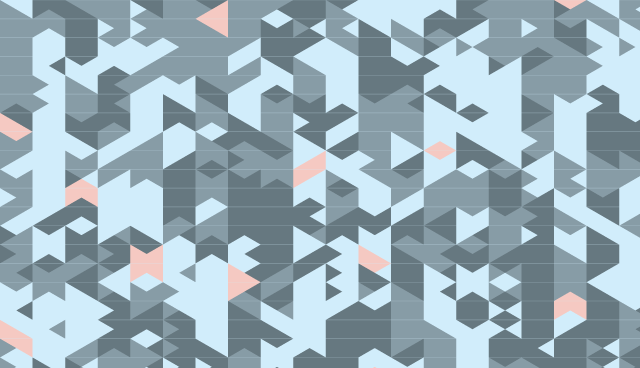
Give the GLSL for this pattern, as a WebGL 1 fragment shader.

```glsl
precision highp float;
// Isometric mosaic of rhombi and side triangles in four flat tones with faint row seams.

uniform vec2 u_resolution;

#define COLUMNS 19.64      // tiles across the canvas
#define RUN_LENGTH 4.0     // rows or columns sharing one tone
#define ACCENT_SHARE 0.045 // share of rhombi in the accent colour
#define LIGHT_SHARE 0.41
#define MID_SHARE 0.285
#define CLUMPING 0.15      // strength of broad light and dark areas
#define TEETH_SHARE 0.22   // share of column sides edged with teeth
#define SEAM_WIDTH 0.035
#define SEAM_STRENGTH 0.3
#define SAMPLES 4

const vec3 LIGHT = vec3(0.82, 0.93, 0.985);
const vec3 MID = vec3(0.53, 0.61, 0.65);
const vec3 DARK = vec3(0.40, 0.47, 0.50);
const vec3 ACCENT = vec3(0.96, 0.79, 0.76);

float hash(vec2 p, float seed) {
  return fract(sin(dot(p, vec2(12.9898, 78.233)) + seed * 37.719) * 43758.5453);
}

// Evenly spread value for one run along a strip
float runTone(float strip, float along, float seed) {
  float shift = floor(hash(vec2(strip, 3.0), seed) * RUN_LENGTH);
  vec2 run = vec2(strip, floor((along + shift) / RUN_LENGTH));
  return fract(dot(run, vec2(0.7549, 0.5698)) + 0.5 * hash(run, seed + 1.0));
}

vec3 palette(float tone, vec2 cell) {
  tone += CLUMPING * sin(cell.x * 0.43 + 1.7 * sin(cell.y * 0.21))
                   * cos(cell.y * 0.31 + 0.8);
  if (tone < LIGHT_SHARE) return LIGHT;
  return tone < LIGHT_SHARE + MID_SHARE ? MID : DARK;
}

// A rhombus follows a vertical, rising or falling run
vec3 rhombusColor(vec2 cell) {
  if (hash(cell, 5.0) < ACCENT_SHARE) return ACCENT;
  float pick = hash(cell, 7.0);
  float tone = hash(cell, 9.0);
  if (pick < 0.56) tone = runTone(cell.x, cell.y, 11.0);
  else if (pick < 0.75) tone = runTone(cell.x + cell.y, cell.x, 15.0);
  else if (pick < 0.94) tone = runTone(cell.y - cell.x, cell.x, 19.0);
  return palette(tone, cell);
}

// A side triangle joins a neighbouring rhombus or stands out as a tooth
vec3 sideColor(vec2 cell, float side) {
  float edge = cell.x * 2.0 + side;
  if (runTone(edge, cell.y, 23.0) < TEETH_SHARE)
    return palette(hash(vec2(edge, floor(cell.y / RUN_LENGTH)), 27.0), cell);
  float pick = hash(vec2(edge, cell.y), 31.0);
  if (pick > 0.92) return palette(hash(vec2(edge, cell.y), 33.0), cell);
  return rhombusColor(cell + vec2(0.0, step(0.46, pick)));
}

vec3 mosaic(vec2 p) {
  vec2 cell = floor(p);
  vec2 local = p - cell - 0.5;
  vec3 color;
  if (abs(local.x) > abs(local.y)) color = sideColor(cell, step(0.0, local.x));
  else color = rhombusColor(cell + vec2(0.0, step(0.0, local.y)));

  float seam = step(0.5 - 0.5 * SEAM_WIDTH, abs(local.y));
  return mix(color, LIGHT, seam * SEAM_STRENGTH);
}

void main() {
  // Tile height is width / sqrt(3), so the diagonals run at 30 degrees
  vec2 scale = vec2(1.0, sqrt(3.0)) * COLUMNS / u_resolution.x;
  vec2 pixel = vec2(gl_FragCoord.x, u_resolution.y - gl_FragCoord.y);

  // Average a grid of samples for smooth edges
  vec3 sum = vec3(0.0);
  for (int i = 0; i < SAMPLES; i++) {
    for (int j = 0; j < SAMPLES; j++) {
      vec2 offset = (vec2(float(i), float(j)) + 0.5) / float(SAMPLES) - 0.5;
      sum += mosaic((pixel + offset) * scale);
    }
  }
  gl_FragColor = vec4(sum / float(SAMPLES * SAMPLES), 1.0);
}
```
